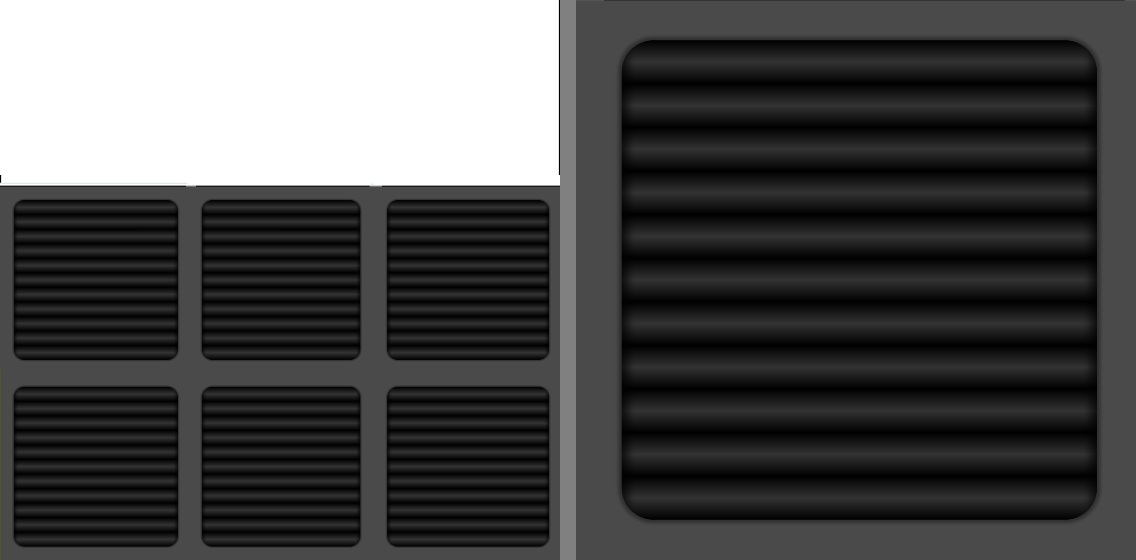
Left, the full canvas; right, a detail of the centre.
Reproduce this pattern procedurally as a WebGL 1 fragment shader.

```glsl
precision highp float;

uniform vec2 u_resolution;

// Layout, in fractions of the canvas
const float GRID = 3.0;
const float PANEL_TOP = 0.6675;
const vec3 COLUMN_SHIFT = vec3(0.0045, 0.0020, 0.0026);
const vec3 COLUMN_HALF_WIDTH = vec3(0.1465, 0.1415, 0.1445);
const float VENT_HALF_HEIGHT = 0.1427;
const float CORNER_RADIUS = 0.019;
const float SLATS = 11.0;
const float EDGE_FADE = 0.009;
const float RIM_WIDTH = 0.004;
const float HAIRLINE = 0.0020;

// Colours
const vec3 PAPER = vec3(1.0);
const vec3 INK = vec3(0.0);
const vec3 FRAME = vec3(0.29);
const vec3 SLAT_LIGHT = vec3(0.20);
const vec3 SEAM = vec3(0.45);
const vec3 MINT = vec3(0.70, 0.93, 0.87);
const vec3 OLIVE = vec3(0.32, 0.33, 0.23);

float pick(vec3 values, float index) {
  return dot(values, vec3(equal(vec3(index), vec3(0.0, 1.0, 2.0))));
}

float roundedBox(vec2 p, vec2 halfSize, float radius) {
  vec2 q = abs(p) - halfSize + radius;
  return length(max(q, 0.0)) + min(max(q.x, q.y), 0.0) - radius;
}

// Antialiased coverage of an axis-aligned rectangle
float rectangle(vec2 p, vec2 low, vec2 high, vec2 pixel) {
  vec2 overlap = min(p + 0.5 * pixel, high) - max(p - 0.5 * pixel, low);
  vec2 cover = clamp(overlap / pixel, 0.0, 1.0);
  return cover.x * cover.y;
}

// Frame with one recessed, slatted vent per grid cell
vec3 ventPanel(vec2 uv, float aa) {
  vec2 cell = min(floor(uv * GRID), GRID - 1.0);
  vec2 p = uv - (cell + 0.5) / GRID;
  p.x -= pick(COLUMN_SHIFT, cell.x);
  vec2 halfSize = vec2(pick(COLUMN_HALF_WIDTH, cell.x), VENT_HALF_HEIGHT);
  float dist = roundedBox(p, halfSize, CORNER_RADIUS);

  // Triangular shading across each slat, darkened at the side walls
  float phase = fract((p.y / halfSize.y * 0.5 + 0.5) * SLATS);
  float slat = 1.0 - abs(2.0 * phase - 1.0);
  float wall = smoothstep(-0.002, EDGE_FADE, halfSize.x - abs(p.x));
  vec3 vent = SLAT_LIGHT * slat * mix(0.25, 1.0, wall);

  // Soft shadow on the surrounding rim
  float rim = 1.0 - smoothstep(0.0, RIM_WIDTH, dist);
  vec3 frame = FRAME * (1.0 - 0.35 * rim);
  return mix(vent, frame, smoothstep(-0.5 * aa, 0.5 * aa, dist));
}

void main() {
  vec2 uv = gl_FragCoord.xy / u_resolution;
  vec2 pixel = 1.0 / u_resolution;
  float panel = rectangle(uv, vec2(-1.0), vec2(2.0, PANEL_TOP), pixel);
  vec3 color = mix(PAPER, ventPanel(uv, pixel.y), panel);

  // Top border, interrupted by a short seam between columns
  float border = rectangle(uv, vec2(-1.0, PANEL_TOP - 0.5 * HAIRLINE),
                           vec2(2.0, PANEL_TOP + 0.5 * HAIRLINE), pixel);
  float seam = rectangle(uv, vec2(0.332, 0.0), vec2(0.350, 1.0), pixel)
             + rectangle(uv, vec2(0.660, 0.0), vec2(0.682, 1.0), pixel);
  color = mix(color, mix(INK, SEAM, seam), border);

  // Stray edge marks on the blank area
  float marks = rectangle(uv, vec2(1.0 - HAIRLINE, 0.6875), vec2(2.0), pixel)
              + rectangle(uv, vec2(-1.0, 0.6735), vec2(HAIRLINE, 0.6875), pixel);
  color = mix(color, INK, marks);

  // Mint guide line and speck
  float mint = rectangle(uv, vec2(-1.0, 0.6720), vec2(0.3346, 0.6735), pixel)
             + rectangle(uv, vec2(0.6638, 0.6685), vec2(0.6655, 0.6725), pixel);
  color = mix(color, MINT, mint);

  // Faint discoloured edge on the lower left
  float stain = rectangle(uv, vec2(-1.0), vec2(0.0013, 0.342), pixel);
  color = mix(color, OLIVE, stain);

  gl_FragColor = vec4(color, 1.0);
}
```
